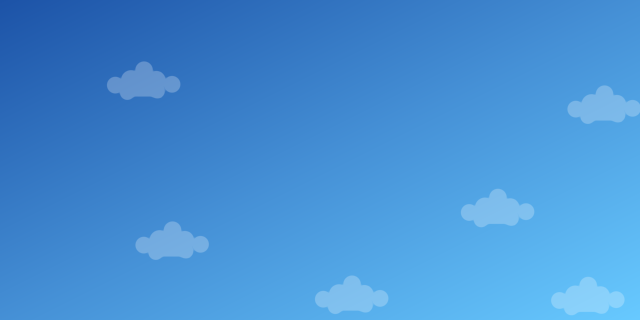
Reproduce this background procedurally as a WebGL 2 fragment shader.

```glsl
#version 300 es
precision highp float;

uniform vec2 u_resolution;
out vec4 fragColor;

#define SKY_DEEP   vec3(0.110, 0.324, 0.655)
#define SKY_MIDDLE vec3(0.270, 0.563, 0.837)
#define SKY_BRIGHT vec3(0.405, 0.790, 1.000)
#define CLOUD_HALF_WIDTH 0.116
#define CLOUD_OPACITY    0.25
#define LOBE_BLEND       0.06

// Cloud centres, in units of the canvas height
const vec2 CLOUDS[6] = vec2[6](
    vec2(0.449, 0.747), vec2(1.888, 0.672), vec2(1.555, 0.349),
    vec2(0.538, 0.247), vec2(1.099, 0.078), vec2(1.837, 0.074));

// Cloud lobes: centre and radius, in units of the cloud half width
const vec3 LOBES[7] = vec3[7](
    vec3(-0.764, -0.112, 0.225), vec3(0.764, -0.090, 0.225),
    vec3(-0.340, 0.020, 0.270), vec3(0.340, 0.020, 0.250),
    vec3(-0.440, -0.310, 0.200), vec3(0.370, -0.270, 0.200),
    vec3(0.010, 0.290, 0.236));

float smoothUnion(float a, float b, float blend) {
    float h = max(blend - abs(a - b), 0.0) / blend;
    return min(a, b) - 0.25 * h * h * blend;
}

float boxDistance(vec2 p, vec2 halfSize) {
    vec2 d = abs(p) - halfSize;
    return length(max(d, 0.0)) + min(max(d.x, d.y), 0.0);
}

// A flat core with round lobes melted onto it
float cloudDistance(vec2 p) {
    float d = boxDistance(p - vec2(0.0, -0.11), vec2(0.45, 0.31));
    for (int i = 0; i < 7; i++) {
        d = smoothUnion(d, length(p - LOBES[i].xy) - LOBES[i].z, LOBE_BLEND);
    }
    return d;
}

// Three-stop gradient from the upper left to the lower right corner
vec3 skyColor(vec2 uv) {
    float t = uv.x + 1.0 - uv.y;
    vec3 upper = mix(SKY_DEEP, SKY_MIDDLE, clamp(t, 0.0, 1.0));
    return mix(upper, SKY_BRIGHT, clamp(t - 1.0, 0.0, 1.0));
}

void main() {
    vec2 uv = gl_FragCoord.xy / u_resolution;
    vec2 p = gl_FragCoord.xy / u_resolution.y;
    float edge = 0.75 / (u_resolution.y * CLOUD_HALF_WIDTH);
    vec3 color = skyColor(uv);

    // Translucent white clouds
    for (int i = 0; i < 6; i++) {
        float d = cloudDistance((p - CLOUDS[i]) / CLOUD_HALF_WIDTH);
        float cover = 1.0 - smoothstep(-edge, edge, d);
        color = mix(color, vec3(1.0), CLOUD_OPACITY * cover);
    }

    fragColor = vec4(color, 1.0);
}
```
